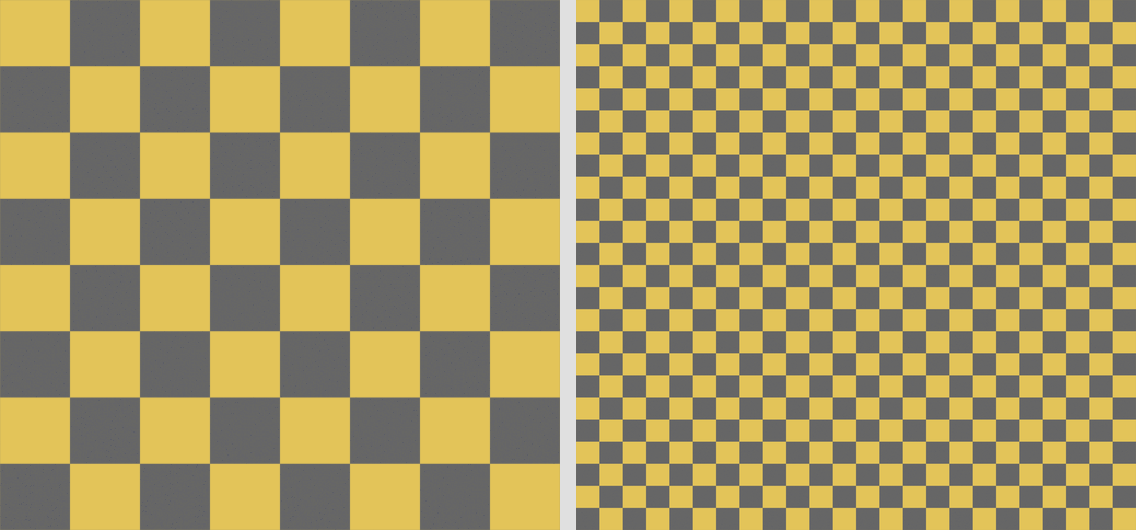
Left: one tile. Right: repeated 3 by 3.
A WebGL 1 fragment shader for this pattern:

```glsl
precision highp float;

uniform vec2 u_resolution;

#define CELLS vec2(8.0, 8.0)
#define GRAIN_CELLS vec2(512.0, 484.0)
#define YELLOW vec3(0.89, 0.77, 0.35)
#define GRAY vec3(0.40, 0.40, 0.40)
#define FLECK_COLOR vec3(0.36, 0.37, 0.40)
#define FLECK_SHARE 0.02
#define GRAIN_TINT vec3(0.012, 0.012, -0.016)
#define EDGE_SOFTNESS 0.77

float hash(vec2 p) {
    return fract(sin(dot(p, vec2(127.1, 311.7))) * 43758.5453);
}

// Signed distance to the nearest cell border: positive in even cells
vec2 borderDistance(vec2 cell) {
    return 0.5 - abs(mod(cell + 0.5, 2.0) - 1.0);
}

// 1 on squares of the same colour as the lower left one, 0 on the others
float checker(vec2 uv) {
    vec2 blur = EDGE_SOFTNESS * CELLS / u_resolution;
    vec2 side = 2.0 * smoothstep(-blur, blur, borderDistance(uv * CELLS)) - 1.0;
    return 0.5 + 0.5 * side.x * side.y;
}

// Gray with a faint warm and cool grain and sparse bluish flecks
vec3 grainyGray(vec2 uv) {
    vec2 grain = mod(floor(uv * GRAIN_CELLS), GRAIN_CELLS);
    float tint = hash(grain) - 0.5;
    float fleck = step(1.0 - FLECK_SHARE, hash(grain + 17.3));
    return mix(GRAY + tint * GRAIN_TINT, FLECK_COLOR, fleck);
}

void main() {
    vec2 uv = gl_FragCoord.xy / u_resolution;
    vec3 color = mix(YELLOW, grainyGray(uv), checker(uv));
    gl_FragColor = vec4(color, 1.0);
}
```
